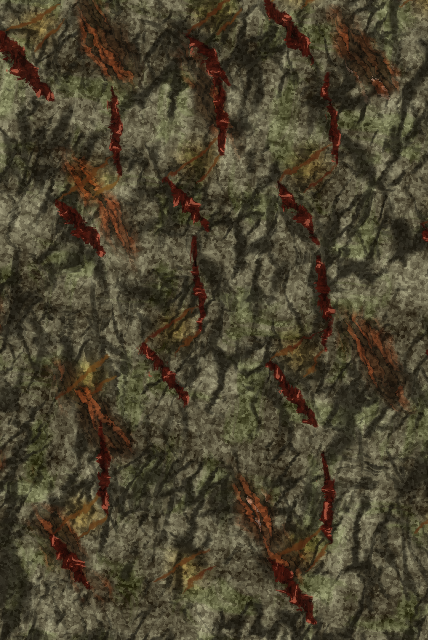
Give the GLSL for this texture, as a Shadertoy shader.

```glsl
// Polished forest marble: mottled olive stone with dark cracks, oxblood veins and rusty fibres.

vec2 hash2(vec2 c) {
    vec3 q = fract(c.xyx * vec3(0.1031, 0.1030, 0.0973));
    q += dot(q, q.yzx + 33.33);
    return fract((q.xx + q.yz) * q.zy);
}

// Cellular noise: x = nearest distance, y = gap to the second nearest, z = cell value
vec3 cells(vec2 p) {
    vec2 base = floor(p);
    float near = 9.0, next = 9.0, value = 0.0;
    for (int j = -1; j <= 1; j++)
    for (int i = -1; i <= 1; i++) {
        vec2 id = base + vec2(i, j);
        vec2 h = hash2(id + 71.0);
        float d = length(id + h - p);
        if (d < near) { next = near; near = d; value = fract(h.x * 7.0 + h.y * 3.0); }
        else next = min(next, d);
    }
    return vec3(near, next - near, value);
}

// Layered, folded sines, roughly -0.8 to 0.8
float swirl(vec2 p) {
    float sum = 0.0, amp = 0.5;
    for (int i = 0; i < 5; i++) {
        p = mat2(0.8, -0.6, 0.6, 0.8) * p + 1.7;
        p += 0.8 * sin(p.yx * 1.3 + float(i));
        sum += amp * sin(p.x) * sin(p.y);
        p *= 1.9;
        amp *= 0.58;
    }
    return sum;
}

// Coordinates across and along a direction
vec2 along(vec2 p, float angle) {
    vec2 d = vec2(cos(angle), sin(angle));
    return vec2(dot(p, vec2(d.y, -d.x)), dot(p, d));
}

// Broken network of cracks running along an angle
float cracks(vec2 p, float angle, vec2 freq, float width, float seed) {
    float mask = smoothstep(-0.15, 0.4, swirl(p * 19.0 + seed));
    float gap = cells(along(p, angle) * freq + seed).y;
    float w = width * mask;
    float soft = 1.5 * freq.x / iResolution.y;
    return mask * (1.0 - smoothstep(w * 0.3, w + soft, gap));
}

// Tapered stroke from a to b; rough shifts its edge
float stroke(vec2 p, vec2 a, vec2 b, float width, float rough) {
    vec2 ab = b - a;
    float h = clamp(dot(p - a, ab) / dot(ab, ab), 0.0, 1.0);
    float w = width * (0.25 + 0.75 * sin(3.0 * h + 0.1)) * (1.0 + rough);
    float soft = 0.0008 + 0.7 / iResolution.y;
    return 1.0 - smoothstep(w - soft, w + soft, length(p - a - ab * h));
}

void mainImage(out vec4 fragColor, in vec2 fragCoord) {
    vec2 p = fragCoord / iResolution.y;
    float coarse = swirl(p * 22.0 + 3.0);
    float fine = swirl(p * 130.0);
    vec2 warped = p + 0.010 * vec2(swirl(p * 34.0), swirl(p * 34.0 + 9.0))
                    + 0.002 * fine;

    // Mottled, grainy stone
    float grain = cells(p * 240.0).z - 0.5;
    float tone = 0.53 + 0.42 * coarse + 0.32 * fine + 0.40 * grain;
    vec3 col = mix(vec3(0.14, 0.11, 0.06), vec3(0.59, 0.57, 0.45), clamp(tone, 0.0, 1.15));
    col += vec3(-0.015, 0.012, -0.03) * smoothstep(0.0, 0.5, swirl(p * 30.0 + 20.0));

    // Fine cracks leaning both ways, then broad smoky ones
    float dark = cracks(warped, 1.15, vec2(24.0, 8.0), 0.26, 4.0);
    dark = max(dark, cracks(warped, 0.95, vec2(42.0, 13.0), 0.26, 11.0));
    dark = max(dark, 0.8 * cracks(warped, 1.95, vec2(34.0, 9.0), 0.22, 23.0));
    dark = max(dark, 0.9 * cracks(warped, 1.5, vec2(11.0, 4.5), 0.20, 37.0));
    col = mix(col, vec3(0.10, 0.09, 0.06) + 0.06 * grain, 0.82 * dark);

    // Slanting patches of rusty fibres
    vec2 fibreUv = along(warped, 2.08);
    vec3 fibre = cells(fibreUv * vec2(110.0, 17.0));
    vec2 patchSize = vec2(0.24, 0.25);
    vec2 patchCell = floor(p / patchSize);
    float rust = 0.0;
    for (int j = -1; j <= 1; j++)
    for (int i = -1; i <= 1; i++) {
        vec2 id = patchCell + vec2(i, j);
        vec2 h = hash2(id + 130.0);
        vec2 q = along(warped - (id + 0.2 + 0.6 * h) * patchSize, 2.08);
        float shape = length(q / vec2(0.034, 0.105)) + 0.5 * coarse;
        rust = max(rust, step(0.45, hash2(id + 55.0).x) * (1.0 - smoothstep(0.4, 1.1, shape)));
    }
    vec3 rustCol = mix(vec3(0.17, 0.12, 0.07), vec3(0.41, 0.20, 0.10), smoothstep(0.35, 0.8, fibre.z));
    rustCol *= 0.55 + 0.6 * smoothstep(0.0, 0.35, fibre.y) + 0.5 * grain;
    rustCol += 0.3 * smoothstep(0.93, 0.97, fibre.z) * smoothstep(0.0, 0.4, fine);
    col = mix(col, rustCol, 0.8 * rust);

    // Oxblood veins: an upright, an ochre branch and a thick slanting tail
    vec2 veinSize = vec2(0.20, 0.29);
    float blood = 0.0, ochre = 0.0, halo = 0.0;
    vec2 veinCell = floor(p / veinSize);
    for (int j = -1; j <= 1; j++)
    for (int i = -1; i <= 1; i++) {
        vec2 id = veinCell + vec2(i, j);
        vec2 h = hash2(id + 17.0), pick = hash2(id + 91.0);
        vec2 q = warped - (id + 0.25 + 0.5 * h) * veinSize;
        vec2 fork = vec2(0.035, 0.02), elbow = vec2(-0.05, -0.03 - 0.02 * h.x);
        float rough = 0.9 * fine + 0.5 * coarse;
        float upright = stroke(q, vec2(0.03, 0.13), vec2(0.042, -0.01), 0.0085, rough);
        float tail = stroke(q, elbow, vec2(0.02, -0.13), 0.0115, rough);
        blood = max(blood, max(upright * step(0.3, pick.x), tail * step(0.25, pick.y)));
        ochre = max(ochre, stroke(q, fork, elbow, 0.0035, rough));
        ochre = max(ochre, stroke(q, vec2(0.042, -0.01), vec2(0.0, -0.05), 0.0028, rough));
        halo = max(halo, 1.0 - smoothstep(0.0, 0.05, length(q - vec2(0.0, -0.015))));
    }
    col = mix(col, col * vec3(1.15, 1.03, 0.75), halo);
    col = mix(col, mix(vec3(0.25, 0.08, 0.04), vec3(0.44, 0.30, 0.12), 0.5 + 0.8 * coarse), 0.8 * ochre);
    vec3 bloodCol = vec3(0.20, 0.06, 0.035) * (1.0 + 0.8 * fine + 0.5 * grain);
    bloodCol += vec3(0.28, 0.20, 0.16) * smoothstep(0.38, 0.6, fine);
    col = mix(col, bloodCol, 0.93 * blood);

    fragColor = vec4(clamp(col, 0.0, 1.0), 1.0);
}
```
